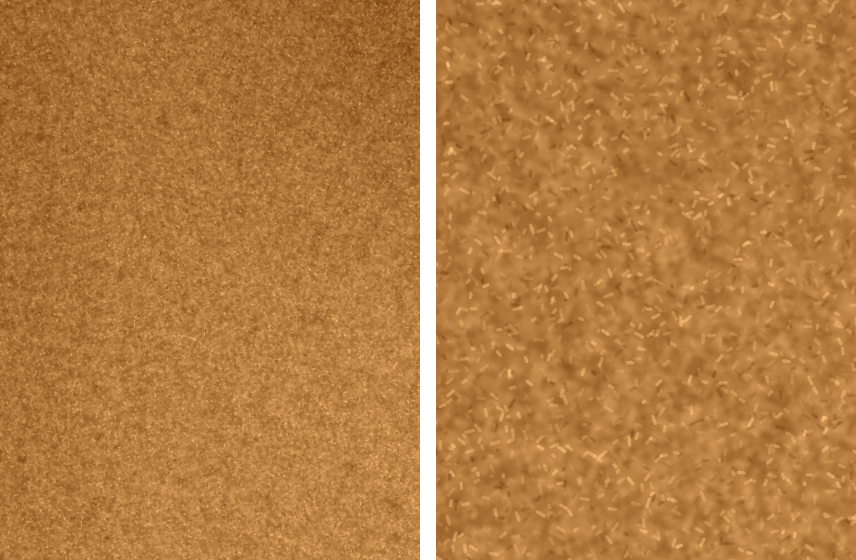
Left: the whole. Right: its middle third, enlarged.
This texture is drawn by a Shadertoy shader. Its source:

```glsl
// Copper-brown metallic paper with fine golden flakes under soft uneven light.

float hash(vec2 p) {
    return fract(sin(dot(p, vec2(127.1, 311.7))) * 43758.5453);
}

float valueNoise(vec2 p) {
    vec2 cell = floor(p), f = fract(p);
    f = f * f * (3.0 - 2.0 * f);
    float low = mix(hash(cell), hash(cell + vec2(1, 0)), f.x);
    float high = mix(hash(cell + vec2(0, 1)), hash(cell + vec2(1, 1)), f.x);
    return mix(low, high, f.y);
}

// Turns the noise lattice away from the canvas axes
vec2 turn(vec2 p, float angle) {
    float c = cos(angle), s = sin(angle);
    return vec2(c * p.x - s * p.y, s * p.x + c * p.y);
}

// Strongest of the short, randomly turned slivers near p
float flakes(vec2 p, float density, float seed) {
    float pixel = 1.0 / iResolution.y;
    float strongest = 0.0;
    for (int y = -1; y <= 1; y++) {
        for (int x = -1; x <= 1; x++) {
            vec2 cell = floor(p * density) + vec2(x, y);
            vec2 id = cell + seed;
            vec2 centre = (cell + vec2(hash(id), hash(id + 37.3))) / density;
            float angle = 6.2832 * hash(id + 71.9);
            vec2 axis = vec2(cos(angle), sin(angle));
            vec2 d = p - centre;
            float halfLength = mix(0.0004, 0.0024, hash(id + 113.5));
            d -= axis * clamp(dot(d, axis), -halfLength, halfLength);
            float cover = 1.0 - smoothstep(-0.6 * pixel, 0.6 * pixel, length(d) - 0.0010);
            strongest = max(strongest, cover * pow(hash(id + 159.7), 2.5));
        }
    }
    return strongest;
}

// Broad light: dim top and left edge, glow at the lower right
float lighting(vec2 uv) {
    float light = 0.60 - 0.25 * uv.y;
    light -= 0.15 * (1.0 - smoothstep(0.0, 0.35, uv.x));
    light -= 0.24 * exp(-7.0 * dot(uv - vec2(1), uv - vec2(1)));
    vec2 glow = (uv - vec2(0.95, 0.38)) * vec2(1.8, 2.4);
    return light + 0.16 * exp(-dot(glow, glow));
}

void mainImage(out vec4 fragColor, in vec2 fragCoord) {
    vec2 uv = fragCoord / iResolution.xy;
    vec2 p = fragCoord / iResolution.y;
    float tone = lighting(uv);

    // Paper grain and light mottling
    tone += 0.50 * (valueNoise(turn(p, 0.4) * 235.0) - 0.5);
    tone += 0.34 * (valueNoise(turn(p, 1.0) * 125.0 + 19.0) - 0.5);
    tone += 0.13 * (valueNoise(turn(p, 0.7) * 48.0 + 53.0) - 0.5);

    // Sparse dark blots
    tone -= 0.22 * smoothstep(0.75, 1.0, valueNoise(turn(p, 0.5) * 40.0 + 87.0));

    // Dark fibres and glinting flakes
    tone -= 0.36 * flakes(p, 125.0, 211.0);
    tone += 0.62 * flakes(p, 140.0, 11.0);
    tone += 0.58 * flakes(p, 112.0, 307.0);

    vec3 darkBrown = vec3(0.56, 0.34, 0.125);
    vec3 paleGold = vec3(0.83, 0.60, 0.345);
    vec3 color = mix(darkBrown, paleGold, clamp(tone, -0.3, 1.45));
    fragColor = vec4(color, 1.0);
}
```
